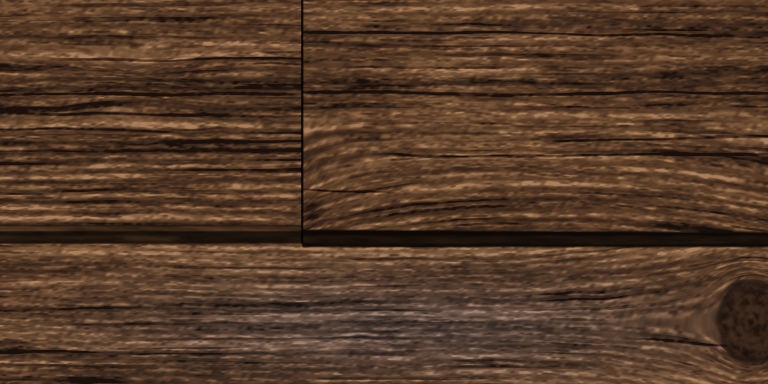
This texture is drawn by a WebGL 2 fragment shader. Its source:

```glsl
#version 300 es
precision highp float;
// Three weathered brown planks: two above, split by an upright seam, and one
// below a dark groove. Stretched noise makes the grain, bent around knots;
// a tone ramp turns it into wood colour.
uniform vec2 u_resolution;
out vec4 outColor;

const float SEAM_X = 0.787;
const vec2 BIG_KNOT = vec2(1.955, 0.162);
const vec2 SMALL_KNOT = vec2(0.812, 0.45);

float hash(vec2 p) {
    vec3 q = fract(p.xyx * 0.1031);
    q += dot(q, q.yzx + 33.33);
    return fract((q.x + q.y) * q.z);
}

float noise(vec2 p) {
    vec2 i = floor(p), f = fract(p);
    f = f * f * (3.0 - 2.0 * f);
    return mix(mix(hash(i), hash(i + vec2(1, 0)), f.x),
               mix(hash(i + vec2(0, 1)), hash(i + 1.0), f.x), f.y);
}

float fbm(vec2 p) {
    float sum = 0.0, amp = 0.5;
    for (int i = 0; i < 4; i++) {
        sum += amp * noise(p);
        p = p * 2.03 + 17.1;
        amp *= 0.5;
    }
    return sum;
}

// Soft elliptical spot, 1 at its centre
float spot(vec2 p, float x, float y, float w, float h) {
    vec2 d = (p - vec2(x, y)) / vec2(w, h);
    return exp(-dot(d, d));
}

// Smooth band between two values
float band(float y, float low, float high, float soft) {
    return smoothstep(low - soft, low + soft, y) * smoothstep(high + soft, high - soft, y);
}

// Darkening by a wavering crack that fades at both ends
float crack(vec2 p, float y, float slope, float x0, float x1, float width) {
    float path = y + slope * (p.x - x0) + 0.01 * (noise(vec2(p.x * 7.0, y * 91.0)) - 0.5);
    float w = width * (0.3 + noise(vec2(p.x * 13.0, y * 57.0)));
    return 0.5 * band(p.x, x0, x1, 0.05) * (1.0 - smoothstep(w * 0.3, w + 0.003, abs(p.y - path)));
}

// Grain tone: broad streaks, ring lines, thin dark pores and bright fibres
float grain(float x, float v, float seed, float pitch, float depth) {
    v += 0.016 * (fbm(vec2(x * 3.0 + seed, v * 11.0)) - 0.5);
    v += 0.004 * (noise(vec2(x * 14.0, v * 30.0)) - 0.5);
    float streak = fbm(vec2(x * 1.5 + seed, v * 42.0)) - 0.47;
    float ring = sin(6.2832 * v / pitch + 4.0 * noise(vec2(x * 1.2, v * 14.0 + seed)));
    float pores = smoothstep(0.6, 0.9, noise(vec2(x * 4.0 + seed, v * 125.0)));
    float fibre = noise(vec2(x * 30.0 + v * 30.0, v * 165.0 + seed)) - 0.5;
    float fleck = noise(vec2(x * 85.0 - v * 50.0, v * 190.0)) - 0.5;
    float lit = 0.7 + 0.6 * smoothstep(-0.5, 0.8, ring);
    return 0.55 + 0.75 * streak + depth * ring - 0.28 * pores + lit * (0.34 * fibre + 0.3 * fleck);
}

vec3 woodRamp(float t) {
    vec3 c = mix(vec3(0.1, 0.06, 0.04), vec3(0.24, 0.16, 0.11), smoothstep(0.0, 0.3, t));
    c = mix(c, vec3(0.35, 0.235, 0.15), smoothstep(0.28, 0.52, t));
    c = mix(c, vec3(0.46, 0.325, 0.215), smoothstep(0.5, 0.71, t));
    return mix(c, vec3(0.66, 0.49, 0.35), smoothstep(0.68, 1.0, t));
}

vec3 leftPlank(vec2 p) {
    float v = p.y + 0.02 * (spot(p, 0.34, 0.84, 0.14, 0.05) - spot(p, 0.34, 0.74, 0.16, 0.05));
    float t = grain(p.x, v, 3.0, 0.027, mix(0.21, 0.07, smoothstep(0.64, 0.72, p.y)));
    t -= 0.27 * spot(p, 0.4, 0.785, 0.55, 0.032) + 0.15 * spot(p, 0.7, 0.67, 0.2, 0.025);
    t += 0.1 * spot(p, 0.3, 0.87, 0.4, 0.05) + 0.08 * spot(p, 0.25, 0.5, 0.5, 0.08);
    t -= crack(p, 0.755, 0.0, 0.0, 0.78, 0.004);
    t -= crack(p, 0.708, -0.015, -0.1, 0.6, 0.004);
    t -= crack(p, 0.665, -0.01, -0.1, 0.45, 0.004);
    t -= crack(p, 0.845, 0.0, 0.15, 0.85, 0.003);
    return woodRamp(t);
}

vec3 rightPlank(vec2 p) {
    float low = 1.0 - smoothstep(0.46, 0.76, p.y);
    float bend = 0.085 * exp((SEAM_X - p.x) / 0.22) + 0.11 * pow(max(p.x - 1.3, 0.0), 2.0);
    float t = grain(p.x, p.y + low * bend, 21.0, 0.025, 0.06 + 0.08 * low);
    t -= 0.24 * spot(p, 1.75, 0.8, 0.4, 0.045) + 0.18 * spot(p, 0.9, 0.78, 0.17, 0.04);
    t += 0.1 * spot(p, 1.22, 0.8, 0.14, 0.05) - 0.13 * spot(p, 2.0, 1.0, 0.5, 0.13);
    t -= 0.4 * spot(p, SMALL_KNOT.x, SMALL_KNOT.y, 0.03, 0.035);
    t -= crack(p, 0.917, -0.008, 0.79, 1.9, 0.003);
    t -= crack(p, 0.757, 0.0, 0.76, 2.1, 0.004);
    t -= crack(p, 0.596, 0.0, 1.0, 2.1, 0.0035);
    t -= crack(p, 0.635, 0.02, 1.45, 2.1, 0.003);
    t -= crack(p, 0.51, -0.06, 0.79, 1.0, 0.003);
    return woodRamp(t);
}

// Grain parts around the big knot, widely at first and tightly at its rim
vec3 lowerPlank(vec2 p) {
    vec2 d = p - BIG_KNOT;
    float r = length(d / vec2(0.085, 0.11));
    float spread = 0.05 * exp(-d.x * d.x / 0.16) * d.y / (abs(d.y) + 0.05);
    float v = d.y * (1.0 - 0.5 / max(r * r, 1.0)) - spread + 0.3;
    float t = grain(p.x, v, 47.0, 0.019, 0.08) + 0.02;
    t += 0.2 * band(p.y, 0.335, 0.356, 0.006) + 0.06 * spot(p, 0.95, 0.29, 0.5, 0.06);
    t -= 0.1 * spot(p, 0.1, 0.08, 0.6, 0.15);
    t -= crack(p, 0.115, -0.05, 1.65, 1.9, 0.004);
    t -= crack(p, 0.085, -0.01, -0.1, 0.25, 0.003);
    vec3 c = woodRamp(t);
    vec3 grey = dot(c, vec3(0.4)) * vec3(1.0, 0.83, 0.78);
    c = mix(c, grey, 0.75 * spot(p, 1.05, 0.15, 0.75, 0.14));
    // Dark knot with faint rings
    r += 0.15 * (noise(d * 25.0) - 0.5);
    float core = 0.18 + 0.04 * sin(r * 22.0) + 0.4 * (fbm(d * 60.0) - 0.47);
    c = mix(c, woodRamp(core), 1.0 - smoothstep(0.85, 1.05, r));
    return c * (1.0 - 0.4 * band(r, 0.9, 1.08, 0.08));
}

void main() {
    vec2 p = gl_FragCoord.xy / u_resolution * vec2(2, 1);
    float onRight = smoothstep(SEAM_X - 0.002, SEAM_X + 0.002, p.x);
    vec3 upper = mix(leftPlank(p), rightPlank(p), onRight);

    // Groove: a lip over a dark step on the left, a deep shadow on the right
    float top = mix(0.413, 0.402 - 0.006 * (p.x - SEAM_X), onRight);
    float bottom = mix(0.366, 0.357, onRight);
    float dust = fbm(p * vec2(14, 80));
    float lip = band(p.y, 0.398, 0.411, 0.003);
    float ledge = band(p.y, 0.372, 0.386, 0.004) * smoothstep(0.5, 0.44, p.x);
    vec3 shallow = vec3(0.1, 0.066, 0.04) * (0.5 + dust) * (1.0 + 1.7 * lip + 0.7 * ledge);
    vec3 deep = vec3(0.05, 0.033, 0.02) * (1.0 + 2.4 * dust * band(p.y, 0.364, 0.386, 0.006));
    vec3 groove = mix(shallow, deep, onRight);
    vec3 c = mix(lowerPlank(p), groove, smoothstep(bottom - 0.004, bottom + 0.004, p.y));
    c = mix(c, upper, smoothstep(top - 0.004, top + 0.004, p.y));

    // Upright seam
    float seam = band(p.x, SEAM_X - 0.003, SEAM_X + 0.003, 0.002);
    c *= 1.0 - 0.85 * seam * smoothstep(0.362, 0.37, p.y);
    outColor = vec4(c, 1.0);
}
```
